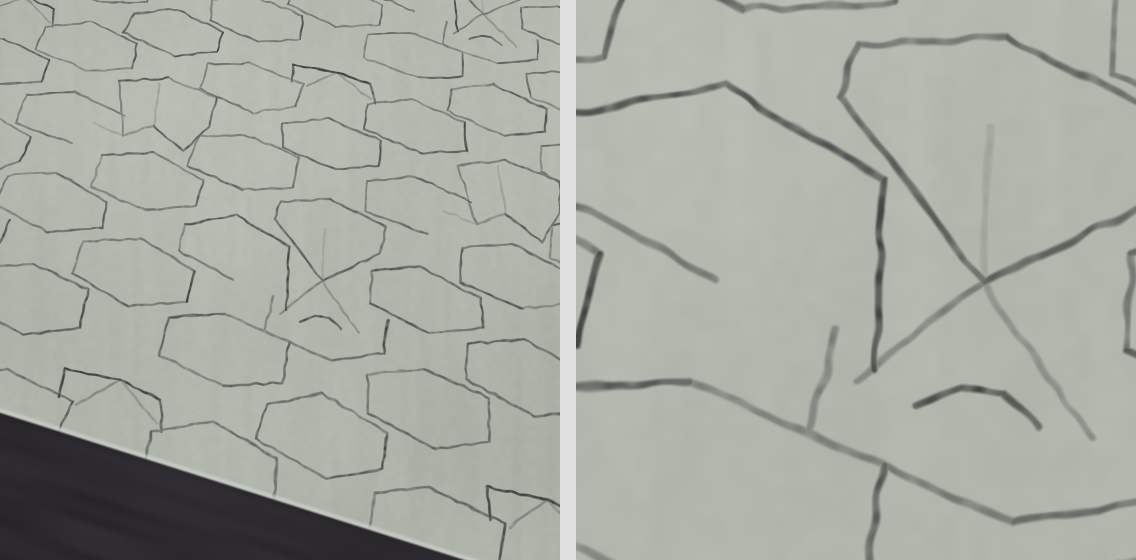
Left: the whole. Right: its middle third, enlarged.
Write a three.js fragment shader that draws this pattern.

```glsl
// Pale quilted cloth with stitched hexagons and folded flowers, seen at a slant above a dark floor.
varying vec2 vUv;

#define ORIGIN vec2(0.419, 0.445)    // lattice centre, measured from the top left
#define ACROSS vec2(0.185, -0.0286)  // step to the next column
#define DOWN vec2(-0.0456, 0.1354)   // step to the next row
#define TILT vec2(0.025, -0.07)      // perspective change per step
#define LINE_WIDTH 0.0029
#define HEM vec2(0.736, 0.317)       // height and slope of the cloth edge
#define PALE vec3(0.725, 0.745, 0.705)
#define SHADE vec3(0.655, 0.675, 0.635)
#define INK vec3(0.27, 0.27, 0.27)
#define RIM vec3(0.80, 0.81, 0.78)
#define FLOOR vec3(0.17, 0.16, 0.18)

float hash(vec2 p) {
  p = fract(p * vec2(0.1031, 0.1137));
  p += dot(p, p.yx + 33.33);
  return fract((p.x + p.y) * p.x * 17.3);
}

float noise(vec2 p) {
  vec2 i = floor(p), f = fract(p);
  f = f * f * (3.0 - 2.0 * f);
  return mix(mix(hash(i), hash(i + vec2(1, 0)), f.x),
             mix(hash(i + vec2(0, 1)), hash(i + vec2(1, 1)), f.x), f.y);
}

// Lattice to canvas, and back.
vec2 project(vec2 c) {
  return (ORIGIN + ACROSS * c.x + DOWN * c.y) / (1.0 + dot(TILT, c));
}

vec2 unproject(vec2 p) {
  vec2 a = ACROSS - TILT.x * p, b = DOWN - TILT.y * p, r = p - ORIGIN;
  return vec2(r.x * b.y - r.y * b.x, a.x * r.y - a.y * r.x) / (a.x * b.y - a.y * b.x);
}

// One stitched segment between two lattice points.
float seam(vec2 p, vec2 from, vec2 to, float ink) {
  vec2 a = project(from), ab = project(to) - a, ap = p - a;
  float d = length(ap - ab * clamp(dot(ap, ab) / dot(ab, ab), 0.0, 1.0));
  float w = LINE_WIDTH * (0.75 + 0.4 * p.y);
  return ink * (1.0 - smoothstep(0.25 * w, 1.25 * w, d));
}

// Hexagon corners, clockwise from the upper left; some kinds are pulled out of shape.
vec2 corner(int n, int kind) {
  if (n == 3 && kind == 0) return vec2(0.58, 0.76);
  if (n == 4 && kind == 1) return vec2(-0.065, 0.563);
  if (n == 5 && kind == 1) return vec2(-0.60, -0.24);
  if (n == 4 && kind == 3) return vec2(0.31, 0.71);
  if (n == 5 && kind == 3) return vec2(-0.39, 0.35);
  int half_n = n < 3 ? n : n - 3;
  vec2 v = half_n == 0 ? vec2(-0.57, -0.43) : half_n == 1 ? vec2(-0.03, -0.35) : vec2(0.60, 0.11);
  vec2 seed = vec2(float(kind) * 7.0 + 3.0, float(n) * 5.0 + 2.0);
  vec2 jitter = vec2(hash(seed), hash(seed + 41.0)) - 0.5;
  return (n < 3 ? v : -v) + 0.07 * jitter;
}

// Sides left open where the cloth is folded.
bool isOpen(int n, int kind) {
  return kind == 5 || (kind == 7 && n < 2) || (kind == 0 && n == 3)
      || (kind == 2 && (n == 2 || n == 3)) || (kind == 3 && n == 4);
}

// Creases and loose stitches of the folded kinds.
float folds(vec2 p, vec2 c, int kind) {
  float s = 0.0;
  if (kind == 1) {
    vec2 tip = c + corner(4, 1);
    s = max(seam(p, tip, c + vec2(-0.476, 0.784), 0.5), seam(p, tip, c + vec2(0.317, 1.16), 0.35));
    s = max(s, seam(p, tip, c + vec2(-0.06, 0.0), 0.16));
  } else if (kind == 3) {
    vec2 notch = c + vec2(-0.056, 0.30);
    s = max(seam(p, notch, c + corner(4, 3), 0.75), seam(p, notch, c + corner(5, 3), 0.4));
    s = max(s, seam(p, notch, c + vec2(-0.09, -0.28), 0.22));
    s = max(s, seam(p, c + corner(5, 3), c + vec2(-0.75, 0.1), 0.2));
  } else if (kind == 5) {
    vec2 left = c + vec2(-0.506, -0.197), mid = c + vec2(0.04, 0.042), right = c + vec2(0.445, 0.304);
    s = max(seam(p, c + vec2(-0.50, 0.056), left, 0.95), seam(p, left, mid, 1.1));
    s = max(s, max(seam(p, mid, right, 1.0), seam(p, right, c + vec2(0.495, 0.594), 0.8)));
    s = max(s, max(seam(p, mid, c + vec2(-0.33, 0.16), 0.4), seam(p, mid, c + vec2(0.45, 0.52), 0.3)));
  } else if (kind == 7) {
    vec2 a = c + vec2(-0.127, -0.10), b = c + vec2(0.02, -0.05);
    s = max(seam(p, c + vec2(-0.272, -0.08), a, 0.85), seam(p, a, b, 0.9));
    s = max(s, seam(p, b, c + vec2(0.134, 0.09), 0.75));
  }
  return s;
}

float stitching(vec2 p) {
  vec2 home = floor(unproject(p) + 0.5);
  p += 0.004 * (vec2(noise(p * 70.0), noise(p * 70.0 + 50.0)) - 0.5);
  float s = 0.0;
  for (int y = -1; y <= 1; y++) for (int x = -1; x <= 1; x++) {
    vec2 c = home + vec2(float(x), float(y));
    int kind = int(mod(c.x + 6.0 * c.y, 16.0) + 0.5);  // sixteen kinds in a skewed repeat
    for (int n = 0; n < 6; n++) {
      if (isOpen(n, kind)) continue;
      float ink = 0.42 + 0.38 * hash(c + float(n) * 9.0 + 60.0) + (n == 2 ? 0.2 : 0.0);
      s = max(s, seam(p, c + corner(n, kind), c + corner(n < 5 ? n + 1 : 0, kind), ink));
    }
    s = max(s, folds(p, c, kind));
  }
  return s * (0.65 + 0.5 * noise(p * 150.0));
}

void main() {
  vec2 p = vec2(vUv.x, 1.0 - vUv.y);
  // Cloth with broad shading, upright streaks and fine grain
  float light = 0.85 - 0.55 * p.y + 0.5 * (noise(p * 5.0) - 0.5);
  light += 0.25 * (noise(p * vec2(65.0, 7.0)) - 0.5) + 0.2 * (noise(p * 110.0) - 0.5);
  vec3 colour = mix(SHADE, PALE, clamp(light, -0.2, 1.2));
  colour = mix(colour, INK, clamp(stitching(p), 0.0, 1.0));
  // Bright hem and the floor below it
  float below = (p.y - HEM.x - HEM.y * p.x) / length(vec2(1.0, HEM.y));
  colour = mix(colour, RIM, 0.75 * smoothstep(-0.011, -0.003, below));
  vec3 ground = FLOOR + 0.04 * (noise(vec2(p.x * 6.0, below * 60.0)) - 0.5);
  colour = mix(colour, ground, smoothstep(-0.002, 0.004, below));
  gl_FragColor = vec4(colour, 1.0);
}
```
